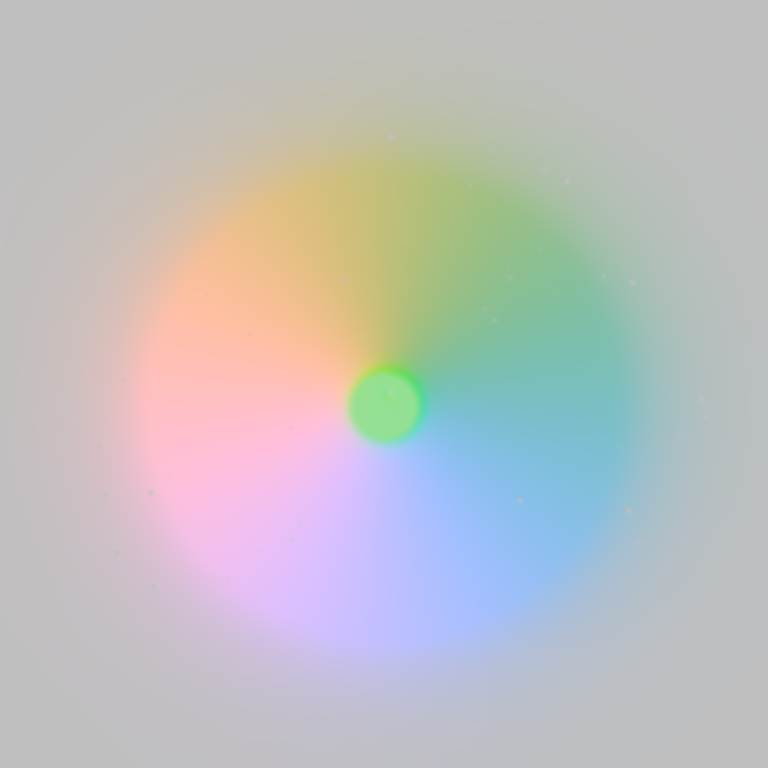
Write a Shadertoy shader that draws this background.

```glsl
// A soft colour wheel on grey: red and blue follow the direction from the pivot,
// with a glow fading outside the rim. A green hub sits in the middle and small
// hashed motes, tinted the opposite way, drift across the disc.

// Integer hash: two values in 0..1 for one seed.
vec2 hash2(uint seed) {
    uvec2 h = uvec2(seed * 747796405u + 2891336453u, seed * 277803737u + 974711u);
    h ^= h >> 16u;
    h *= 2246822519u;
    h ^= h >> 13u;
    h *= 3266489917u;
    h ^= h >> 16u;
    return vec2(h & 65535u) / 65535.0;
}

// Distance beyond an edge, zero inside, with a rounded corner.
float softOutside(float d, float rounding) {
    return 0.5 * (d + sqrt(d * d + rounding * rounding));
}

// Total cover of the scattered motes, densest over the disc.
float motes(vec2 p) {
    float cover = 0.0;
    for (uint i = 0u; i < 72u; i++) {
        vec2 place = hash2(i * 2u + 11u);
        vec2 look = hash2(i * 2u + 12u);
        float angle = 6.2832 * place.x;
        float reach = mix(0.09, 0.42, sqrt(place.y));
        vec2 offset = p - reach * vec2(cos(angle), sin(angle));
        float size = mix(0.0028, 0.0042, look.x);
        float strength = 0.08 + 0.72 * look.y * look.y * look.y;
        cover += strength * exp(-dot(offset, offset) / (size * size));
    }
    return min(cover, 0.85);
}

void mainImage(out vec4 fragColor, in vec2 fragCoord) {
    vec2 uv = (fragCoord - 0.5 * iResolution.xy) / min(iResolution.x, iResolution.y);

    // Disc and hub share a centre; the hues turn about a pivot slightly above.
    vec2 p = uv - vec2(0.002, -0.029);
    vec2 q = uv - vec2(0.005, -0.013);
    float radius = length(p);
    vec2 dir = q / sqrt(dot(q, q) + 0.000004);
    vec3 tint = vec3(dir.x, 0.0, dir.y);

    // Wheel: full colour inside the rim, exponential glow outside.
    float wheel = exp(-softOutside(radius - 0.307, 0.012) / 0.066);
    float clearHub = smoothstep(0.036, 0.053, radius);
    vec3 color = vec3(0.75) - 0.275 * wheel * mix(0.04, 1.0, clearHub) * tint;

    // Motes lie on the wheel, outside the hub.
    vec3 moteColor = vec3(0.75) + 0.07 * tint;
    color = mix(color, moteColor, motes(p) * clearHub);

    // Hub: flat green, a deeper rim and a short halo.
    float edge = radius - 0.047;
    float hub = exp(-softOutside(edge, 0.003) / 0.011);
    float rim = exp(-edge * edge / 0.00005);
    color += hub * vec3(-0.17, 0.13, -0.18) - 0.05 * rim * vec3(1.0, 0.0, 1.0);

    // Tiny reversed pinwheel at the pivot.
    color += 0.13 * exp(-length(q) / 0.006) * tint;

    fragColor = vec4(clamp(color, 0.0, 1.0), 1.0);
}
```
